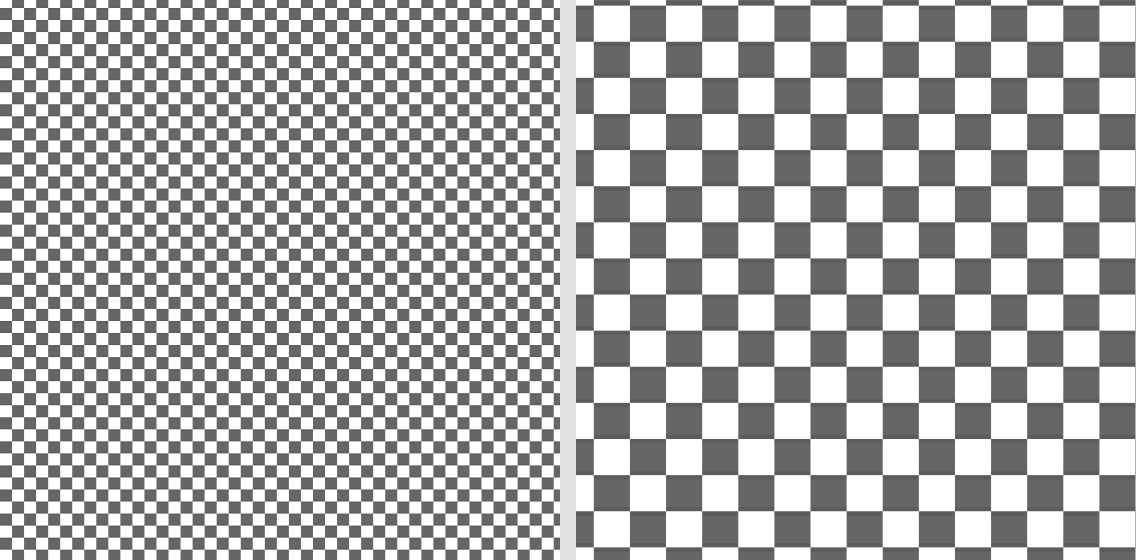
Left, the full canvas; right, a detail of the centre.
Give the GLSL for this pattern, as a WebGL 2 fragment shader.

```glsl
#version 300 es
precision highp float;
// Checkerboard of white and grey squares, cut off at the top, right and bottom.
// Two box-filtered square waves are multiplied to give smooth-edged checks;
// a faint darker rim follows the top and bottom of each grey square.

uniform vec2 u_resolution;
out vec4 fragColor;

const float CELLS = 46.52;                 // squares along the canvas height
const vec2 OFFSET = vec2(0.0, 0.143);      // grid shift, in squares
const float RIM_WIDTH = 0.12;              // dark rim, in squares
const vec3 LIGHT = vec3(1.0);
const vec3 DARK = vec3(0.40);
const vec3 RIM = vec3(0.36);

// Integral of a square wave that is +1 on even squares and -1 on odd ones
vec2 waveIntegral(vec2 p) {
    return 1.0 - abs(mod(p, 2.0) - 1.0);
}

// Square wave averaged over one pixel on each axis
vec2 smoothWave(vec2 p, float pixel) {
    return (waveIntegral(p + 0.5 * pixel) - waveIntegral(p - 0.5 * pixel)) / pixel;
}

void main() {
    float pixel = CELLS / u_resolution.y;
    vec2 p = gl_FragCoord.xy * pixel + OFFSET;

    // Checks: 1 is light, 0 is dark
    vec2 wave = smoothWave(p, pixel);
    float light = 0.5 + 0.5 * wave.x * wave.y;

    // Rim along the horizontal edges
    float edgeDistance = 0.5 - abs(fract(p.y) - 0.5);
    float rim = clamp((RIM_WIDTH - edgeDistance) / pixel + 0.5, 0.0, 1.0);

    vec3 square = mix(DARK, RIM, rim);
    fragColor = vec4(mix(square, LIGHT, light), 1.0);
}
```
